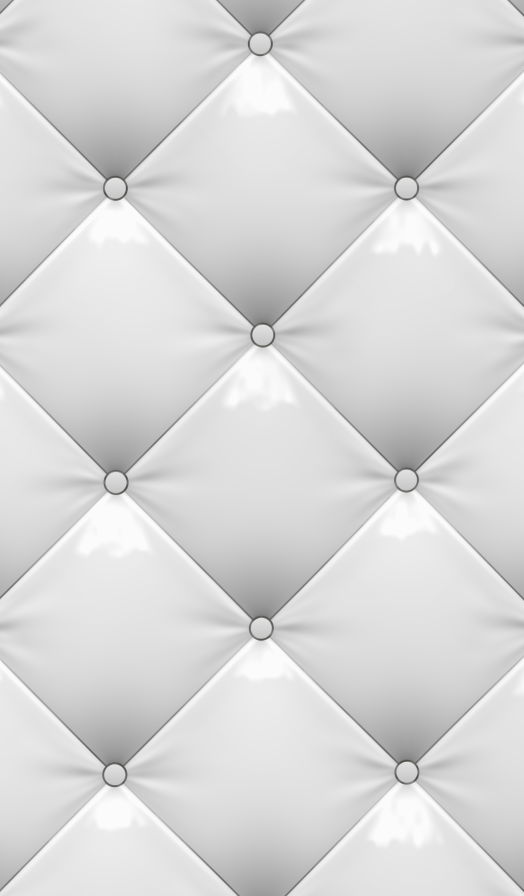
This texture is drawn by a WebGL 1 fragment shader. Its source:

```glsl
precision highp float;
// Glossy white tufted upholstery: buttons on a diagonal lattice joined by seams.
// Rotated coordinates (a, b) put buttons at integers and seams on integer lines;
// each padded diamond and the folds round each button are shaded by formula.

uniform vec2 u_resolution;

#define PERIOD vec2(0.324, 0.3262)  // button spacing, in canvas heights
#define ORIGIN vec2(-0.001, 0.126)  // one button, relative to the centre
#define BUTTON_RADIUS 0.0128
#define RIM_WIDTH 0.0008
#define SEAM_WIDTH 0.0007
#define WOBBLE 0.012
#define FOLD_DEPTH 0.085
#define GLOSS 0.11
#define SHADOW_TONE 0.795
#define LIGHT_TONE 0.895
#define INK vec3(0.29, 0.30, 0.28)

float hash(vec2 p) {
  p = fract(p * vec2(0.1731, 0.2917) + 0.37);
  p += dot(p, p.yx + 23.19);
  return fract((p.x + p.y) * p.x * 17.3);
}

float noise(vec2 p) {
  vec2 i = floor(p), f = fract(p);
  f = f * f * (3.0 - 2.0 * f);
  return mix(mix(hash(i), hash(i + vec2(1.0, 0.0)), f.x),
             mix(hash(i + vec2(0.0, 1.0)), hash(i + vec2(1.0, 1.0)), f.x), f.y);
}

// Padded diamond: f runs from (0,0) at its bottom button to (1,1) at its top.
float cushionTone(vec2 f, vec2 cell) {
  float rise = 0.5 * (f.x + f.y);
  float tone = mix(SHADOW_TONE, LIGHT_TONE, smoothstep(0.05, 0.6, rise));
  tone += 0.02 * (hash(cell) - 0.5);
  // Lower edges roll away from the light
  vec2 roll = exp(-f / 0.075) * (1.0 - f.yx);
  tone -= 0.10 * max(roll.x, roll.y);
  // Upper edges: a soft dip, then a bright lip along the seam
  vec2 drop = 1.0 - f;
  vec2 dip = exp(-pow((drop - 0.09) / 0.05, vec2(2.0))) * (1.0 - f.yx);
  vec2 lip = exp(-pow((drop - 0.018) / 0.014, vec2(2.0))) * (0.25 + 0.75 * f.yx);
  return tone - 0.03 * max(dip.x, dip.y) + 0.10 * max(lip.x, lip.y);
}

// Creases fanning from a button; g is the offset in lattice coordinates.
float foldTone(vec2 g, vec2 knot) {
  vec2 m = abs(g);
  float reach = m.x + m.y + 0.0001;
  float slope = (g.x + g.y) / reach;
  vec2 taper = 1.0 - smoothstep(0.0, 0.5, m);
  float fade = taper.x * taper.y;
  if (g.x * g.y > 0.0) {
    // Dark pleat above the button, plain leather below it
    float spread = (g.x - g.y) / reach;
    return g.x > 0.0 ? -0.17 * fade * (1.0 - 0.65 * spread * spread) : 0.0;
  }
  // Side creases, different at every button
  float side = step(0.0, g.x);
  float seed = hash(knot + side * 7.3);
  float bend = 1.1 * noise(vec2(reach * 5.0, seed * 31.0));
  float crease = sin(slope * 7.0 + bend + 2.2 * seed - 0.9);
  crease += 0.5 * sin(slope * 15.0 - 2.0 * bend + 9.0 * seed);
  float edgeFade = 1.0 - slope * slope;
  float depth = fade * smoothstep(0.02, 0.22, reach) * edgeFade;
  return -depth * FOLD_DEPTH * (crease + 0.3) - 0.035 * fade;
}

// Ragged window reflection just below a button; d is in lattice spacings.
float glossTone(vec2 d, vec2 knot) {
  float seed = hash(knot + 3.7);
  float fall = -d.y;
  float ragged = noise(d * vec2(36.0, 22.0) + seed * 40.0);
  float limit = 0.17 + 0.07 * seed + 0.045 * (ragged - 0.5);
  float patchMask = smoothstep(0.04, 0.10, fall) * (1.0 - smoothstep(limit - 0.025, limit + 0.02, fall));
  float halfWidth = 0.025 + 0.43 * fall;
  patchMask *= 1.0 - smoothstep(halfWidth - 0.025, halfWidth + 0.025, abs(d.x + 0.02 * (seed - 0.5)));
  float bloom = exp(-dot(d + vec2(0.0, 0.19), d + vec2(0.0, 0.19)) * 38.0) * step(0.0, fall - abs(d.x));
  return GLOSS * patchMask * (0.4 + 0.6 * ragged) + 0.025 * bloom;
}

void main() {
  float pixel = 1.0 / u_resolution.y;
  vec2 p = (gl_FragCoord.xy - 0.5 * u_resolution) * pixel;

  // Slightly uneven lattice
  vec2 q = (p - ORIGIN) / PERIOD;
  q += WOBBLE * (vec2(noise(q * 1.7 + 11.0), noise(q * 1.7 + 29.0)) - 0.5);
  vec2 ab = vec2(q.x + q.y, q.y - q.x);
  vec2 cell = floor(ab), f = ab - cell;
  vec2 knot = floor(ab + 0.5), g = ab - knot;
  vec2 d = 0.5 * vec2(g.x - g.y, g.x + g.y);
  float r = length(d * PERIOD);

  // Leather
  float tone = cushionTone(f, cell) + foldTone(g, knot) + glossTone(d, knot);
  tone += 0.018 * (noise(q * vec2(5.0, 3.0)) - 0.5);
  tone -= 0.09 * exp(-max(r - BUTTON_RADIUS, 0.0) / 0.006);
  vec3 color = vec3(clamp(tone, 0.0, 0.985));

  // Seams, darkest where they run down into a button
  vec2 gap = abs(g) * PERIOD.y * 0.7071;
  vec2 line = 1.0 - smoothstep(SEAM_WIDTH - 0.5 * pixel, SEAM_WIDTH + pixel, gap);
  vec2 ink = line * (0.16 + 0.62 * (1.0 - smoothstep(0.1, 0.9, f.yx)));
  color = mix(color, INK, max(ink.x, ink.y) * (0.7 + 0.3 * noise(q * 14.0)));

  // Covered button with a thin worn rim
  float face = 1.0 - smoothstep(-pixel, pixel, r - BUTTON_RADIUS);
  color = mix(color, vec3(0.83 + 1.6 * d.y), face);
  float rim = 1.0 - smoothstep(RIM_WIDTH - 0.5 * pixel, RIM_WIDTH + pixel, abs(r - BUTTON_RADIUS));
  color = mix(color, INK, rim * (0.55 + 0.45 * noise(d * 60.0 + knot * 5.0)));

  gl_FragColor = vec4(color, 1.0);
}
```
